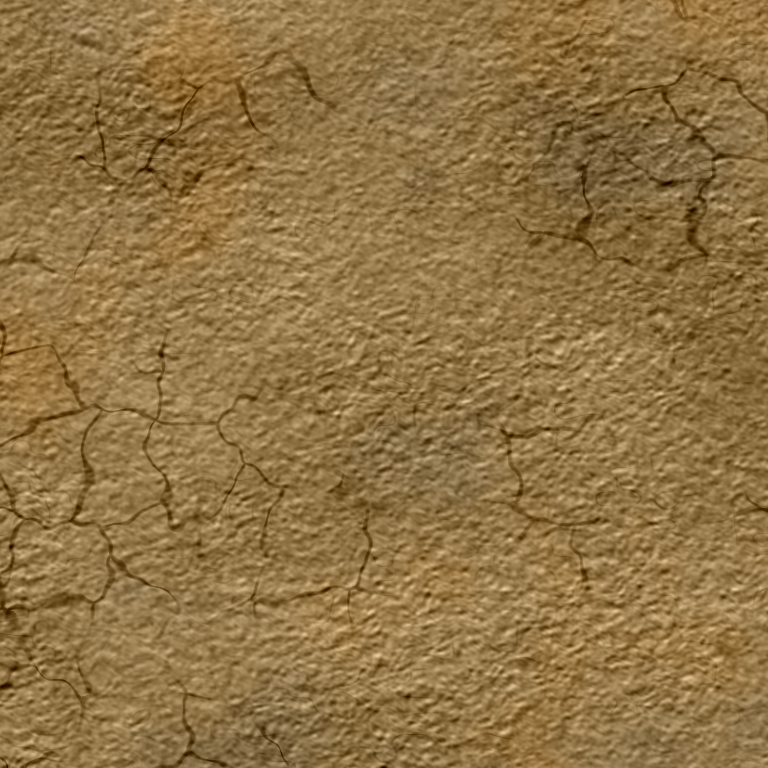
This texture is drawn by a Shadertoy shader. Its source:

```glsl
// Dry ochre soil: fine crumbly relief, broken cracks and soft stained patches.

const vec3 SOIL = vec3(0.560, 0.450, 0.270);
const vec3 RUST_TINT = vec3(0.035, 0.000, -0.035);
const vec3 OLIVE_TINT = vec3(-0.045, -0.025, 0.005);
const vec2 LIGHT_STEP = vec2(-0.0018, 0.0036);

float hash(vec2 p) {
    vec3 q = fract(p.xyx * 0.1031);
    q += dot(q, q.yzx + 33.33);
    return fract((q.x + q.y) * q.z);
}

vec2 hash2(vec2 p) {
    return vec2(hash(p), hash(p + vec2(71.7, 19.3)));
}

float noise(vec2 p) {
    vec2 cell = floor(p);
    vec2 f = fract(p);
    f = f * f * (3.0 - 2.0 * f);
    float low = mix(hash(cell), hash(cell + vec2(1, 0)), f.x);
    float high = mix(hash(cell + vec2(0, 1)), hash(cell + vec2(1, 1)), f.x);
    return mix(low, high, f.y);
}

vec2 rotate(vec2 p, float angle) {
    float c = cos(angle), s = sin(angle);
    return vec2(c * p.x - s * p.y, s * p.x + c * p.y);
}

float fbm(vec2 p) {
    float sum = 0.0, weight = 0.5;
    for (int i = 0; i < 4; i++) {
        sum += weight * noise(p);
        p = rotate(p, 0.6) * 2.03 + 17.0;
        weight *= 0.5;
    }
    return sum / 0.9375;
}

// Noise vector centred on zero, used to bend coordinates
vec2 wobble(vec2 p, float scale) {
    return vec2(noise(p * scale), noise(p * scale + 43.0)) - 0.5;
}

// Crumb height, with crumbs a little wider than tall
float crumbHeight(vec2 p) {
    float clods = noise(rotate(p, 0.25) * vec2(58.0, 88.0));
    float crumbs = noise(rotate(p, -0.35) * vec2(105.0, 165.0) + 9.0);
    float grit = noise(rotate(p, 0.5) * vec2(190.0, 250.0) + 31.0);
    return 0.42 * clods + 0.38 * crumbs + 0.16 * grit;
}

// Thin dark lines along the middle level of a noise field
float crease(vec2 p, float width) {
    return 1.0 - smoothstep(0.0, width, abs(noise(p) - 0.5));
}

// Distance to the nearest border between scattered cells
float cellBorder(vec2 p) {
    vec2 base = floor(p);
    vec2 nearest = vec2(9.0), second = vec2(9.0);
    for (int y = -1; y <= 1; y++) {
        for (int x = -1; x <= 1; x++) {
            vec2 cell = base + vec2(x, y);
            vec2 toSeed = cell + 0.1 + 0.8 * hash2(cell) - p;
            if (dot(toSeed, toSeed) < dot(nearest, nearest)) {
                second = nearest;
                nearest = toSeed;
            } else if (dot(toSeed, toSeed) < dot(second, second)) {
                second = toSeed;
            }
        }
    }
    return dot(0.5 * (nearest + second), normalize(second - nearest));
}

float cracks(vec2 p, float scale, float width) {
    vec2 bent = p + 0.045 * wobble(p, 14.0) + 0.016 * wobble(p, 48.0);
    float ragged = width * (0.5 + noise(p * 40.0));
    return 1.0 - smoothstep(0.2 * ragged, ragged, cellBorder(bent * scale) / scale);
}

void mainImage(out vec4 fragColor, in vec2 fragCoord) {
    vec2 uv = fragCoord / iResolution.y;
    vec2 ground = uv + 0.008 * wobble(uv, 30.0);

    // Broad variation of roughness and staining
    float roughness = smoothstep(0.3, 0.7, fbm(uv * 6.0 + 5.0));
    float shade = fbm(uv * vec2(4.0, 6.0) + 21.0) - 0.5;
    float rust = smoothstep(0.48, 0.75, fbm(uv * 4.0 + 52.0));
    float olive = smoothstep(0.5, 0.75, fbm(uv * vec2(3.5, 5.0) + 87.0));

    // Crumbs lit from the upper left
    float relief = crumbHeight(ground) - crumbHeight(ground + LIGHT_STEP);
    float grain = noise(rotate(uv, 0.3) * vec2(150.0, 210.0) + 63.0) - 0.5;
    float tone = relief * mix(0.45, 0.75, roughness) + 0.13 * grain + 0.2 * shade;

    // Small creases between clods
    float creases = crease(ground * vec2(38.0, 60.0) + 11.0, 0.09);
    creases *= smoothstep(0.4, 0.75, noise(uv * 26.0 + 3.0));
    tone += 0.012 - 0.09 * creases * mix(0.5, 1.0, roughness);

    // Broken cracks, most frequent toward the lower left
    float corner = 1.0 - smoothstep(0.1, 0.75, length(uv - vec2(0.2, 0.25)));
    float broken = smoothstep(0.5, 0.72, fbm(uv * 7.0 + 34.0) + 0.17 * corner);
    float crack = cracks(uv, 9.0, 0.0048) * broken;
    tone -= 0.2 * crack;

    vec3 color = SOIL + tone + RUST_TINT * rust + OLIVE_TINT * olive;
    fragColor = vec4(clamp(color, 0.0, 1.0), 1.0);
}
```
